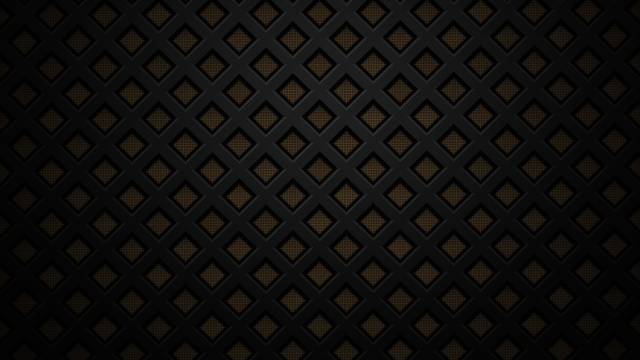
This pattern is drawn by a WebGL 1 fragment shader. Its source:

```glsl
precision highp float;

uniform vec2 u_resolution;

#define PERIOD vec2(0.149, 0.1451)
#define HOLE_OFFSET vec2(-0.001, 0.032)
#define TILT 0.010
#define HOLE_SIZE 0.33
#define BEVEL_SIZE 0.395
#define MESH_SIZE 0.27
#define MESH_PITCH 0.0073
#define RIB_PITCH 0.0064
#define BAR_COLOR vec3(0.112, 0.113, 0.116)
#define BEVEL_COLOR vec3(0.205, 0.206, 0.210)
#define MESH_COLOR vec3(0.265, 0.205, 0.135)
#define SHADOW_COLOR vec3(0.012, 0.012, 0.012)

float hash(vec2 p) {
    return fract(sin(dot(p, vec2(127.1, 311.7))) * 43758.5453);
}

float diamond(vec2 p) {
    return abs(p.x) + abs(p.y);
}

// 1 inside the edge, 0 outside it
float inside(float distance, float edge, float blur) {
    return 1.0 - smoothstep(edge - blur, edge + blur, distance);
}

// Offset from the nearest hole of a staggered lattice
vec2 nearestHole(vec2 p) {
    vec2 even = fract(p + 0.5) - 0.5;
    vec2 odd = fract(p) - 0.5;
    return diamond(even) < diamond(odd) ? even : odd;
}

// Soft pool of light around a point
float pool(vec2 p, vec2 center, vec2 radius) {
    vec2 r = (p - center) / radius;
    return exp(-dot(r, r));
}

// Woven cloth with small square gaps
float weave(vec2 p) {
    vec2 thread = 0.5 + 0.5 * cos(6.2832 * p / MESH_PITCH);
    return 0.4 + 0.6 * max(thread.x, thread.y);
}

void main() {
    vec2 p = (gl_FragCoord.xy - 0.5 * u_resolution) / u_resolution.y;
    float pixel = 1.0 / u_resolution.y;
    float blur = pixel / PERIOD.x;

    vec2 lattice = (p - HOLE_OFFSET - vec2(0.0, TILT * p.x)) / PERIOD;
    vec2 q = nearestHole(lattice);
    vec2 cell = floor((lattice - q) * 2.0 + 0.5);
    float d = diamond(q);

    // Lighting falls off faster on the bars than in the holes
    float barLight = pool(p, vec2(0.02, 0.24), vec2(0.60, 0.54));
    float holeLight = pool(p, vec2(0.02, 0.10), vec2(0.82, 0.78));

    // Ribbed bars
    float rib = sin(6.2832 * (p.x + p.y) * 0.7071 / RIB_PITCH);
    float ribFade = 1.0 - smoothstep(0.3, 0.6, pixel / RIB_PITCH);
    float grain = hash(floor(p / 0.0035)) - 0.5;
    vec3 color = BAR_COLOR * (1.0 + 0.24 * rib * ribFade + 0.08 * grain);
    color *= mix(0.9, 1.05, smoothstep(-0.1, 0.1, q.x * q.y));
    color = color * barLight + 0.008;

    // Lit bevel on the two lower sides, cut off level with the hole
    float across = (d - HOLE_SIZE) / (BEVEL_SIZE - HOLE_SIZE);
    float shine = mix(0.45, 1.0, smoothstep(0.0, 0.65, across));
    shine *= mix(0.85, 1.0, smoothstep(-0.05, 0.05, q.x));
    vec3 bevel = BEVEL_COLOR * shine * mix(barLight, holeLight, 0.45);
    float lower = inside(q.y, -0.005, blur);
    color = mix(color, bevel, lower * inside(d, BEVEL_SIZE, blur));

    // Dark opening
    color = mix(color, SHADOW_COLOR * holeLight, inside(d, HOLE_SIZE, blur));

    // Cloth inside, shaded by the upper bars
    vec2 meshPoint = q + vec2(0.0, 0.025);
    float cover = 1.0 - smoothstep(MESH_SIZE - 0.075, MESH_SIZE, diamond(meshPoint));
    cover *= inside(d, HOLE_SIZE - 0.03, blur);
    float shade = mix(1.0, 0.75, smoothstep(-0.05, 0.2, q.y));
    float wear = 0.92 + 0.16 * hash(cell);
    vec3 mesh = MESH_COLOR * weave(p) * shade * wear * holeLight;
    color = mix(color, mesh, cover);

    gl_FragColor = vec4(color, 1.0);
}
```
